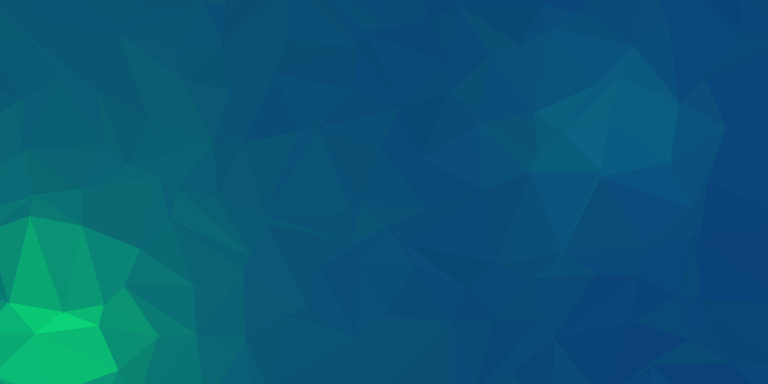
Write a Shadertoy shader that draws this background.

```glsl
// Low-poly backdrop: a jittered grid of flat triangles in deep teal and blue.
// Each facet takes the colour of a smooth glow field at its centroid; strong
// jitter folds some facets over, and those are drawn on top as thin shards.

const float CELL = 0.125;            // grid spacing, in canvas heights
const float JITTER = 0.52;           // vertex offset, in cells
const vec3 TEAL = vec3(0.04, 0.328, 0.450);
const vec3 BLUE = vec3(0.04, 0.265, 0.468);
const vec3 GREEN_GLOW = vec3(0.0, 0.62, 0.005);
const vec2 GREEN_CENTER = vec2(0.13, 0.125);
const float GREEN_REACH = 0.22;
const vec3 CYAN_GLOW = vec3(0.0, 0.105, 0.045);
const vec2 CYAN_CENTER = vec2(1.60, 0.66);
const float CYAN_REACH = 0.23;
const float PATCH_SCALE = 3.2;       // size of the teal and blue patches
const float PATCH_MIX = 0.45;
const float FACET_CONTRAST = 0.09;
const float SHARD_CONTRAST = 0.30;

vec2 hash2(vec2 p) {
    vec3 q = fract(vec3(p.xyx) * vec3(0.1031, 0.1030, 0.0973));
    q += dot(q, q.yzx + 33.33);
    return fract((q.xx + q.yz) * q.zy);
}

float gradientDot(vec2 corner, vec2 offset) {
    float angle = 6.2832 * hash2(corner + 71.0).x;
    return dot(vec2(cos(angle), sin(angle)), offset);
}

float gradientNoise(vec2 p) {
    vec2 i = floor(p), f = fract(p);
    vec2 u = f * f * f * (f * (f * 6.0 - 15.0) + 10.0);
    vec2 e = vec2(1.0, 0.0);
    float low = mix(gradientDot(i, f), gradientDot(i + e, f - e), u.x);
    float high = mix(gradientDot(i + e.yx, f - e.yx),
                     gradientDot(i + 1.0, f - 1.0), u.x);
    return mix(low, high, u.y);
}

// Smooth colour beneath the facets
vec3 glowField(vec2 p) {
    float blueness = 0.5 * p.x + PATCH_MIX * gradientNoise(p * PATCH_SCALE);
    vec3 color = mix(TEAL, BLUE, clamp(blueness, 0.0, 1.0));
    color += GREEN_GLOW * exp(-length(p - GREEN_CENTER) / GREEN_REACH);
    vec2 q = (p - CYAN_CENTER) / CYAN_REACH;
    return color + CYAN_GLOW * exp(-dot(q, q));
}

vec2 meshVertex(vec2 id) {
    return (id + JITTER * (2.0 * hash2(id + 19.0) - 1.0)) * CELL;
}

float cross2(vec2 a, vec2 b) { return a.x * b.y - a.y * b.x; }

// Signed distance to the line a-b, positive on its right side
float edgeDistance(vec2 p, vec2 a, vec2 b) {
    vec2 e = b - a;
    return -cross2(e, p - a) / max(length(e), 1e-5);
}

// Blends one triangle into the facet layer, or the shard layer if folded
void addFacet(vec2 p, vec2 a, vec2 b, vec2 c, vec2 seed, float pixel,
              inout vec3 facets, inout vec4 shards) {
    float facing = cross2(b - a, c - a) < 0.0 ? -1.0 : 1.0;
    float d = max(facing * edgeDistance(p, a, b),
              max(facing * edgeDistance(p, b, c),
                  facing * edgeDistance(p, c, a)));
    if (d > pixel) return;

    vec3 color = glowField((a + b + c) / 3.0);
    vec2 tone = hash2(seed) - 0.5;
    if (facing > 0.0) {
        color *= 1.0 + FACET_CONTRAST * vec3(0.0, tone.x, 0.5 * tone.y);
        // Grown by half a pixel so that neighbours leave no seam
        facets = mix(facets, color, clamp(1.0 - d / pixel, 0.0, 1.0));
    } else {
        color *= 1.0 + SHARD_CONTRAST * vec3(0.0, tone.x, 0.3 * tone.y);
        shards = mix(shards, vec4(color, 1.0),
                     clamp(0.5 - d / pixel, 0.0, 1.0));
    }
}

void mainImage(out vec4 fragColor, in vec2 fragCoord) {
    float pixel = 1.0 / iResolution.y;
    vec2 p = fragCoord * pixel;
    vec2 home = floor(p / CELL);
    vec3 facets = glowField(p);
    vec4 shards = vec4(facets, 0.0);

    // Two triangles per cell, split along a random diagonal
    for (int j = -1; j <= 1; j++)
    for (int i = -1; i <= 1; i++) {
        vec2 id = home + vec2(i, j);
        vec2 a = meshVertex(id);
        vec2 b = meshVertex(id + vec2(1.0, 0.0));
        vec2 c = meshVertex(id + vec2(0.0, 1.0));
        vec2 d = meshVertex(id + 1.0);
        bool rising = hash2(id + 47.0).x < 0.5;
        addFacet(p, a, b, rising ? d : c, id + 113.0, pixel, facets, shards);
        addFacet(p, rising ? a : b, d, c, id + 211.0, pixel, facets, shards);
    }

    fragColor = vec4(mix(facets, shards.rgb, shards.a), 1.0);
}
```
